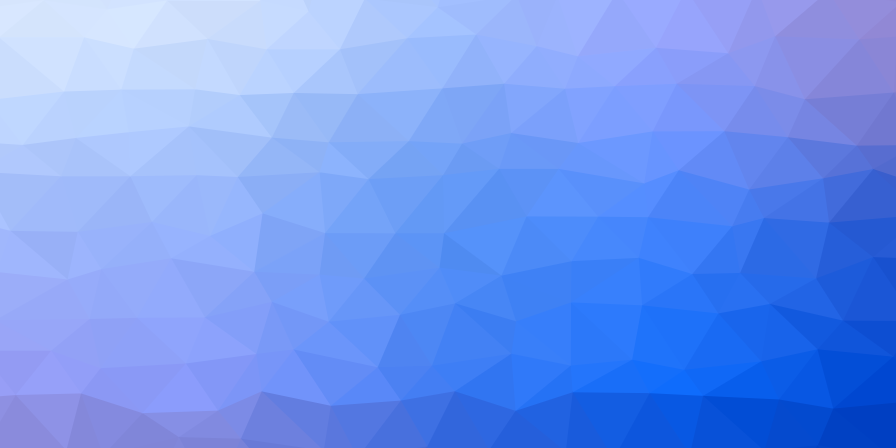
Reproduce this background procedurally as a WebGL 1 fragment shader.

```glsl
precision highp float;
// Low-poly backdrop: a jittered lattice is split into flat triangles, each
// filled from a smooth colour mesh running from pale sky to deep blue.
// Triangles are blended by edge coverage, so every facet border is smooth.

uniform vec2 u_resolution;

#define ROWS 10.0        // triangle bands per canvas height
#define COLUMNS 7.0      // lattice columns per canvas height
#define JITTER_X 0.26    // random sideways shift, in cells
#define JITTER_Y 0.28    // random vertical shift, in cells
#define STAGGER 0.18     // alternating shift of the rows, in cells
#define BANDING 0.45     // pull of facet colours to their band centre
#define FACET_SHADE 0.03 // random brightness range of facets

vec2 hash2(vec2 p) {
  vec3 q = fract(p.xyx * vec3(0.1031, 0.1030, 0.0973));
  q += dot(q, q.yzx + 33.33);
  return fract((q.xx + q.yz) * q.zy);
}

// Five colours spread evenly over x = 0..1
vec3 ramp(float x, vec3 a, vec3 b, vec3 c, vec3 d, vec3 e) {
  x *= 4.0;
  vec3 col = mix(a, b, clamp(x, 0.0, 1.0));
  col = mix(col, c, clamp(x - 1.0, 0.0, 1.0));
  col = mix(col, d, clamp(x - 2.0, 0.0, 1.0));
  return mix(col, e, clamp(x - 3.0, 0.0, 1.0));
}

float rise(float low, float high, float y) {
  return clamp((y - low) / (high - low), 0.0, 1.0);
}

// Colour mesh: horizontal ramps joined from the bottom to the top
vec3 meshColor(vec2 uv) {
  vec3 base = ramp(uv.x, vec3(0.55, 0.55, 0.86), vec3(0.49, 0.52, 0.85),
    vec3(0.20, 0.39, 0.85), vec3(0.02, 0.31, 0.84), vec3(0.00, 0.24, 0.74));
  vec3 deep = ramp(uv.x, vec3(0.59, 0.61, 0.96), vec3(0.52, 0.60, 0.98),
    vec3(0.24, 0.48, 0.95), vec3(0.05, 0.42, 0.99), vec3(0.00, 0.28, 0.82));
  vec3 middle = ramp(uv.x, vec3(0.63, 0.73, 0.99), vec3(0.57, 0.69, 0.98),
    vec3(0.35, 0.58, 0.96), vec3(0.27, 0.52, 0.99), vec3(0.16, 0.35, 0.82));
  vec3 upper = ramp(uv.x, vec3(0.75, 0.84, 1.00), vec3(0.69, 0.80, 0.99),
    vec3(0.50, 0.66, 0.97), vec3(0.48, 0.60, 1.00), vec3(0.46, 0.47, 0.80));
  vec3 sky = ramp(uv.x, vec3(0.85, 0.91, 1.00), vec3(0.81, 0.88, 1.00),
    vec3(0.63, 0.75, 0.99), vec3(0.59, 0.65, 1.00), vec3(0.57, 0.53, 0.83));
  vec3 col = mix(base, deep, rise(0.03, 0.13, uv.y));
  col = mix(col, middle, rise(0.13, 0.5, uv.y));
  col = mix(col, upper, rise(0.5, 0.75, uv.y));
  return mix(col, sky, rise(0.75, 0.92, uv.y));
}

// Lattice point of a cell corner, in canvas heights
vec2 latticePoint(vec2 id) {
  vec2 shift = (hash2(id + 47.0) * 2.0 - 1.0) * vec2(JITTER_X, JITTER_Y);
  shift.x += STAGGER * (mod(id.y, 2.0) * 2.0 - 1.0);
  return (id + shift) / vec2(COLUMNS, ROWS);
}

// Signed distance to the line a-b, positive on its left
float leftOf(vec2 p, vec2 a, vec2 b) {
  vec2 along = normalize(b - a);
  return dot(p - a, vec2(-along.y, along.x));
}

// Adds one counter-clockwise facet: rgb is weighted colour, a is coverage
void addFacet(inout vec4 sum, vec2 p, vec2 a, vec2 b, vec2 c, float bandY) {
  float inside = min(leftOf(p, a, b), min(leftOf(p, b, c), leftOf(p, c, a)));
  float cover = clamp(inside * u_resolution.y + 0.5, 0.0, 1.0);
  if (cover <= 0.0) return;
  vec2 center = (a + b + c) / 3.0;
  float shade = (hash2(floor(center * 900.0)).x - 0.5) * FACET_SHADE;
  center.y = mix(center.y, bandY, BANDING);
  center.x *= u_resolution.y / u_resolution.x;
  sum += vec4(meshColor(center) + shade, 1.0) * cover;
}

void main() {
  vec2 p = gl_FragCoord.xy / u_resolution.y;
  vec2 home = floor(p * vec2(COLUMNS, ROWS));
  vec4 sum = vec4(0.0);

  // Gather the facets of nearby cells
  for (int j = -1; j <= 1; j++) {
    for (int i = -1; i <= 1; i++) {
      vec2 id = home + vec2(float(i), float(j));
      vec2 a = latticePoint(id);
      vec2 b = latticePoint(id + vec2(1.0, 0.0));
      vec2 c = latticePoint(id + vec2(1.0, 1.0));
      vec2 d = latticePoint(id + vec2(0.0, 1.0));
      float bandY = (id.y + 0.5) / ROWS;
      // Split each cell along its shorter diagonal
      if (distance(a, c) < distance(b, d)) {
        addFacet(sum, p, a, b, c, bandY);
        addFacet(sum, p, a, c, d, bandY);
      } else {
        addFacet(sum, p, a, b, d, bandY);
        addFacet(sum, p, b, c, d, bandY);
      }
    }
  }

  gl_FragColor = vec4(clamp(sum.rgb / max(sum.a, 0.001), 0.0, 1.0), 1.0);
}
```
